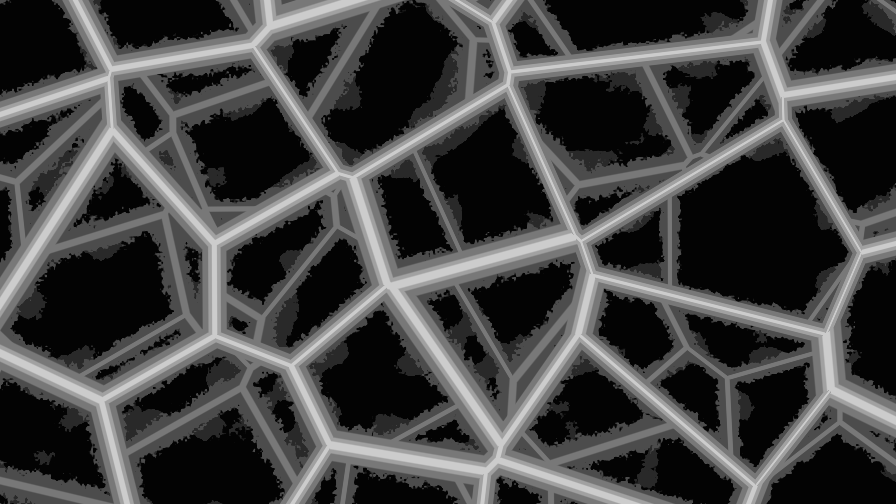
Write a Shadertoy shader that draws this pattern.

```glsl
vec2 hash2(vec2 p) {
    vec3 q = fract(p.xyx * vec3(0.1031, 0.1030, 0.0973));
    q += dot(q, q.yzx + 33.33);
    return fract((q.xx + q.yz) * q.zy);
}

// Smooth value noise for the ragged rims
float grain(vec2 p) {
    vec2 i = floor(p), f = smoothstep(0.0, 1.0, fract(p));
    float low = mix(hash2(i).x, hash2(i + vec2(1, 0)).x, f.x);
    float high = mix(hash2(i + vec2(0, 1)).x, hash2(i + 1.0).x, f.x);
    return mix(low, high, f.y) - 0.5;
}

// Seed position of a cell, on a slightly stretched grid
vec2 seed(vec2 cell) {
    return (cell + 0.1 + 0.8 * hash2(cell)) * vec2(1.18, 0.85);
}

// Cellular borders: x = distance over wall weight, y = wall weight, zw = cell
vec4 cellWalls(vec2 p) {
    vec2 home = floor(p / vec2(1.18, 0.85));
    vec2 nearest = vec2(0), id = home;
    float best = 1e5;
    for (int y = -2; y <= 2; y++)
    for (int x = -2; x <= 2; x++) {
        vec2 cell = home + vec2(x, y);
        vec2 r = seed(cell) - p;
        if (dot(r, r) < best) {
            best = dot(r, r);
            nearest = r;
            id = cell;
        }
    }
    vec2 wall = vec2(1e5, 1.0);
    for (int y = -2; y <= 2; y++)
    for (int x = -2; x <= 2; x++) {
        if (x == 0 && y == 0) continue;
        vec2 cell = id + vec2(x, y);
        vec2 r = seed(cell) - p;
        float weight = 0.6 + 0.6 * hash2(id + cell + 71.0).y;
        float d = dot(0.5 * (nearest + r), normalize(r - nearest)) / weight;
        if (d < wall.x) wall = vec2(d, weight);
    }
    return vec4(wall, id);
}

// Antialiased strip of the given half width
float strip(float d, float halfWidth) {
    float aa = 0.8 / iResolution.y;
    return 1.0 - smoothstep(-aa, aa, d - halfWidth);
}

void mainImage(out vec4 fragColor, in vec2 fragCoord) {
    vec2 uv = fragCoord / iResolution.y;
    vec2 p = mat2(0.93, -0.36, 0.36, 0.93) * uv + 5.0;

    // Thick walls, then thin veins that restart inside every large cell
    vec4 thick = cellWalls(p * 3.0);
    vec4 thin = cellWalls(p * 3.1 + 40.0 * hash2(thick.zw + 9.0));
    float wall = thick.x / 3.0;
    float vein = thin.x / 3.1;

    // Hollows with grainy rims and uneven dark patches
    float rough = 0.014 * grain(uv * 230.0) + 0.012 * grain(uv * 95.0)
                + 0.010 * grain(uv * 28.0);
    float depth = min(wall - 0.037, vein - 0.026) + rough;
    float patches = sin(19.0 * uv.x + 3.0 * sin(13.0 * uv.y))
                  * sin(23.0 * uv.y + 2.0 * sin(17.0 * uv.x));
    float rim = 0.002 + 0.035 * smoothstep(0.2, 1.0, patches);

    float tone = 0.30;
    tone = mix(tone, 0.16, strip(-depth, 0.0));
    tone = mix(tone, 0.01, strip(-depth, -rim));

    // Veins and stepped bevels of the walls
    tone = mix(tone, 0.47, strip(vein, 0.0065));
    tone = mix(tone, 0.47, strip(wall, 0.026));
    tone = mix(tone, 0.63, strip(wall, 0.0135));
    tone = mix(tone, 0.80, strip(wall, 0.011 - 0.005 / thick.y));

    fragColor = vec4(vec3(tone), 1.0);
}
```
